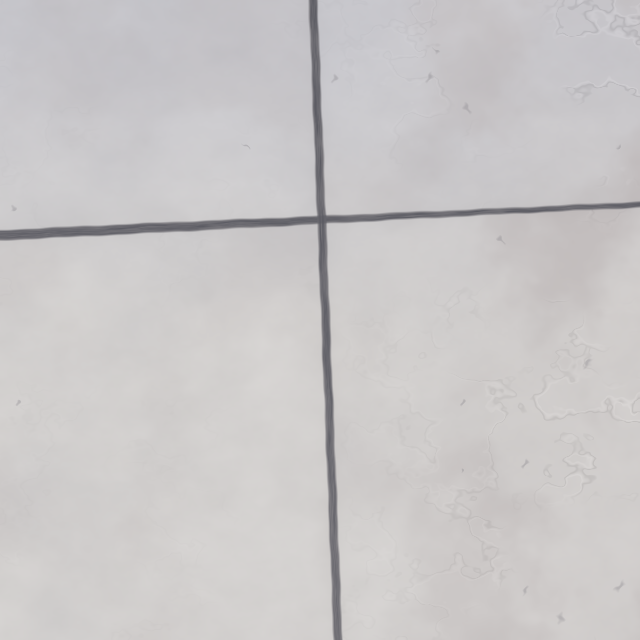
A WebGL 2 fragment shader for this texture:

```glsl
#version 300 es
// Pale stone floor tiles meeting at one slightly tilted crossing of dark grout.
precision highp float;

uniform vec2 u_resolution;
out vec4 fragColor;

const vec2 CROSSING = vec2(0.5026, 0.6565);
const vec2 TILT = vec2(0.039, 0.048);      // lean of the upright and level joints
const float TILE_PITCH = 1.0;

const vec3 STONE_COOL = vec3(0.782, 0.780, 0.800);
const vec3 STONE_WARM = vec3(0.828, 0.818, 0.812);
const vec3 STAIN = vec3(0.715, 0.685, 0.685);
const vec3 SPECK = vec3(0.56, 0.55, 0.57);
const vec3 GROUT_DARK = vec3(0.355, 0.355, 0.385);
const vec3 GROUT_LIGHT = vec3(0.52, 0.51, 0.525);

vec3 hash3(vec2 p) {
    vec3 q = fract(p.xyx * vec3(0.1031, 0.1030, 0.0973));
    q += dot(q, q.yxz + 33.33);
    return fract((q.xxy + q.yzz) * q.zyx);
}

// Smooth cellular noise: blends random cell values by distance to jittered points.
float cellNoise(vec2 p) {
    vec2 cell = floor(p), f = p - cell;
    float total = 0.0, weightSum = 0.0;
    for (int j = -1; j <= 1; j++) {
        for (int i = -1; i <= 1; i++) {
            vec2 offset = vec2(i, j);
            vec3 h = hash3(cell + offset);
            vec2 d = offset + 0.25 + 0.5 * h.xy - f;
            float w = pow(max(0.0, 1.0 - dot(d, d) / 1.56), 4.0);
            total += w * h.z;
            weightSum += w;
        }
    }
    return total / max(weightSum, 1e-4);
}

// Layered cellular noise, roughly 0 to 1.
float clouds(vec2 p, int layers) {
    float sum = 0.0, amplitude = 0.5, norm = 0.0;
    for (int i = 0; i < layers; i++) {
        sum += amplitude * cellNoise(p);
        norm += amplitude;
        amplitude *= 0.58;
        p = mat2(1.6, 1.2, -1.2, 1.6) * p + 17.3;
    }
    return sum / norm;
}

// Sparse, ragged marks: one candidate per cell, most of them left out.
float specks(vec2 p, float density) {
    vec2 cell = floor(p);
    vec3 h = hash3(cell + 71.0);
    vec2 d = p - cell - 0.3 - 0.4 * h.xy;
    d += 0.04 * sin(p.yx * 23.0);
    d.x += d.y * (h.x - 0.5) * 2.0;
    float radius = 0.08 + 0.14 * h.y;
    return step(1.0 - density, h.z) * (1.0 - smoothstep(0.2, 1.0, length(d * vec2(1.5, 1.0)) / radius));
}

vec3 stone(vec2 p, vec2 tile) {
    vec2 q = p + tile * 13.7 + 40.0;
    float broad = clouds(q * 3.5, 4) - 0.5;
    float fine = clouds(q * vec2(22.0, 28.0), 4) - 0.5;
    float rightSide = smoothstep(0.5, 0.95, p.x);

    // Cool far end and warm near end, with soft mottling.
    float warmth = 1.0 - smoothstep(0.4, 1.0, p.y);
    vec3 color = mix(STONE_COOL, STONE_WARM, clamp(warmth + broad * 0.6, 0.0, 1.0));
    color += broad * 0.045 + fine * 0.028;
    color += (hash3(tile + 5.0).x - 0.5) * 0.008;

    // Brownish clouds gather towards the right.
    float patches = smoothstep(0.42, 0.72, clouds(q * 5.0 + 9.0, 5));
    color = mix(color, STAIN, patches * mix(0.16, 0.42, rightSide) + 0.13 * rightSide);

    // Thin weathered veins with a pale edge.
    float vein = clouds(q * vec2(13.0, 17.0) + 4.0, 4) - 0.5;
    float worn = smoothstep(0.46, 0.65, clouds(q * 6.0 + 23.0, 3)) * mix(0.15, 1.0, rightSide);
    color -= 0.055 * worn * (1.0 - smoothstep(0.0, 0.025, abs(vein)));
    color += 0.025 * worn * (1.0 - smoothstep(0.0, 0.025, abs(vein - 0.045)));

    float marks = specks(q * 20.0, 0.03 + 0.04 * rightSide);
    return mix(color, SPECK, marks * 0.4);
}

// Joint coverage from the distance to its centre line.
float joint(float dist, float halfWidth, float softness) {
    return 1.0 - smoothstep(halfWidth - softness, halfWidth + softness, abs(dist));
}

// Fibrous grout: dark core, streaks running along it, lighter rims.
vec3 grout(float along, float across, float halfWidth, float fade) {
    float streak = clouds(vec2(along * 24.0, across * 420.0) + 60.0, 3);
    float rim = smoothstep(0.3, 1.0, abs(across) / halfWidth);
    return mix(GROUT_DARK, GROUT_LIGHT, clamp(0.9 * streak - 0.18 + 0.3 * rim + fade, 0.0, 1.0));
}

void main() {
    vec2 uv = gl_FragCoord.xy / u_resolution;
    float softness = max(0.0022, 0.8 / min(u_resolution.x, u_resolution.y));

    // Tilted tile grid with a faint waver in its edges.
    vec2 grid = uv - CROSSING + TILT * vec2(1.0, -1.0) * (uv.yx - CROSSING.yx);
    grid += 0.0005 * sin(uv.yx * 47.0) + 0.0003 * sin(uv.yx * 131.0);
    vec2 tile = floor(grid / TILE_PITCH);
    vec2 dist = (fract(grid / TILE_PITCH + 0.5) - 0.5) * TILE_PITCH;

    vec2 halfWidth = vec2(0.0066, mix(0.0078, 0.0044, smoothstep(0.1, 0.9, uv.x)));
    float upright = joint(dist.x, halfWidth.x, softness);
    float level = joint(dist.y, halfWidth.y, softness);

    // Faint shade beside the joints, then the grout itself.
    vec3 color = stone(uv, tile);
    vec2 shade = exp(-abs(dist) / 0.014);
    color -= 0.022 * max(shade.x, shade.y);
    color = mix(color, grout(uv.x, dist.y, halfWidth.y, 0.0), level);
    float fade = 0.22 * (1.0 - smoothstep(0.1, 0.6, uv.y));
    color = mix(color, grout(uv.y, dist.x, halfWidth.x, fade), upright);
    color = mix(color, GROUT_DARK, 0.6 * upright * level);

    fragColor = vec4(color, 1.0);
}
```
